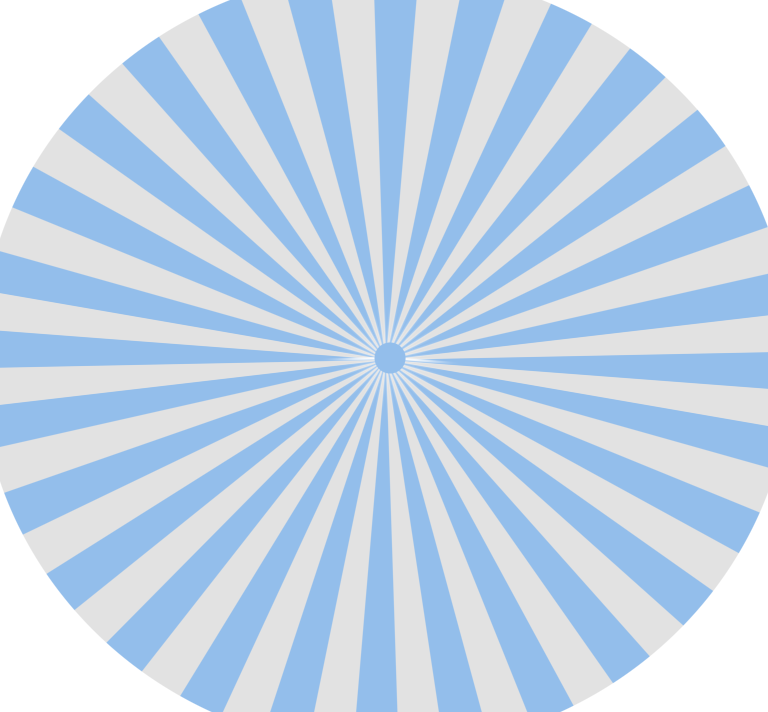
A WebGL 1 fragment shader for this background:

```glsl
precision highp float;

uniform vec2 u_resolution;

// Coverage of a shape from its signed distance, positive inside
float coverage(float dist, float pixel) {
    return smoothstep(-0.75 * pixel, 0.75 * pixel, dist);
}

// Distance to the nearest ray edge, positive inside the blue rays
float rayDistance(vec2 p) {
    float angle = degrees(atan(p.x, p.y));

    // Rays are squeezed together near the horizontal axis
    float h = mod(angle - 2.0, 180.0) - 90.0;
    float squeeze = 1.9 * clamp(h / 11.0, -1.0, 1.0) * (1.0 - h * h / 8100.0);

    float stepAngle = 360.0 / 56.0;
    float phase = (angle + 1.7 + squeeze) / stepAngle;
    float stripe = 0.5 - 2.0 * abs(fract(0.5 * phase + 0.25) - 0.5);
    return stripe * radians(stepAngle) * length(p);
}

void main() {
    float pixel = 1.0 / u_resolution.y;
    vec2 uv = (gl_FragCoord.xy - 0.5 * u_resolution) * pixel;
    vec2 p = uv - vec2(0.0028, -0.0055);
    vec2 hub = uv - vec2(0.0085, -0.0028);
    float hubRadius = length(hub);

    vec3 white = vec3(1.0);
    vec3 grey = vec3(0.886);
    vec3 blue = vec3(0.576, 0.745, 0.922);

    // Alternating rays
    float ray = rayDistance(p);
    vec3 color = mix(grey, blue, coverage(ray, pixel));

    // Pale seams fading away from the hub
    float seam = 1.0 - smoothstep(0.0, 0.003, abs(ray));
    color = mix(color, white, 0.3 * seam * (1.0 - smoothstep(0.02, 0.09, hubRadius)));

    // Brighter seams to the left and right
    float slope = hub.x > 0.0 ? 0.079 : -0.026;
    float sideSeam = 1.0 - smoothstep(0.0005, 0.0028, abs(hub.y + slope * hub.x));
    color = mix(color, white, 0.85 * sideSeam * (1.0 - smoothstep(0.03, 0.1, hubRadius)));

    // Slightly wide disc on white
    float disc = (1.0 - length(p / vec2(0.5705, 0.5475))) * 0.56;
    color = mix(white, color, coverage(disc, pixel));

    // Hub
    color = mix(color, blue, coverage(0.0218 - hubRadius, pixel));

    gl_FragColor = vec4(color, 1.0);
}
```
